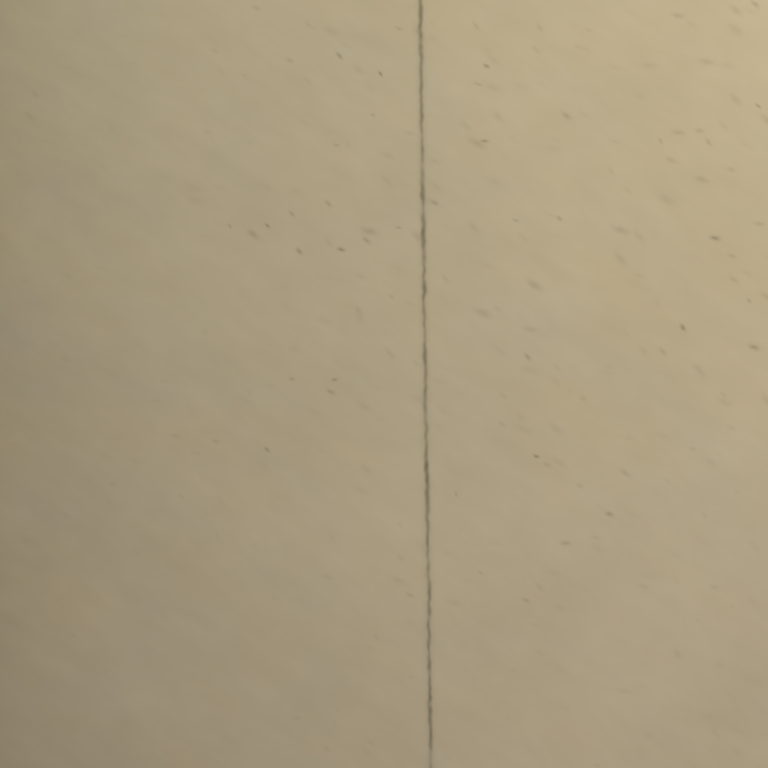
Write a WebGL 2 fragment shader that draws this texture.

```glsl
#version 300 es
precision highp float;
// A worn beige stone-look sheet with slanted faint flecks and one vertical seam.

#define SEAM_BOTTOM 0.5610
#define SEAM_LEAN -0.0140
#define SEAM_HALF_WIDTH 0.0019
#define SEAM_DARKNESS 0.165
#define GRAIN_ANGLE -0.56
#define CLOUD_AMOUNT 0.024
#define STREAK_AMOUNT 0.019
#define FLECK_DARKNESS 0.25
#define SMUDGE_DARKNESS 0.085

uniform vec2 u_resolution;
out vec4 fragColor;

vec2 hash2(vec2 p) {
    vec3 q = fract(vec3(p.xyx) * vec3(0.1031, 0.1030, 0.0973));
    q += dot(q, q.yzx + 33.33);
    return fract((q.xx + q.yz) * q.zy);
}

// Gradient noise, roughly -0.7 to 0.7.
float gradientNoise(vec2 p) {
    vec2 i = floor(p), f = fract(p);
    vec2 u = f * f * f * (f * (f * 6.0 - 15.0) + 10.0);
    vec2 o = vec2(0.0, 1.0);
    float a = dot(hash2(i) * 2.0 - 1.0, f);
    float b = dot(hash2(i + o.yx) * 2.0 - 1.0, f - o.yx);
    float c = dot(hash2(i + o.xy) * 2.0 - 1.0, f - o.xy);
    float d = dot(hash2(i + o.yy) * 2.0 - 1.0, f - o.yy);
    return mix(mix(a, b, u.x), mix(c, d, u.x), u.y);
}

float fbm(vec2 p) {
    float sum = 0.0, amplitude = 0.6;
    for (int i = 0; i < 4; i++) {
        sum += amplitude * gradientNoise(p);
        p = p * 2.03 + 17.3;
        amplitude *= 0.55;
    }
    return sum;
}

mat2 rotation(float angle) {
    float c = cos(angle), s = sin(angle);
    return mat2(c, -s, s, c);
}

// Soft elongated marks, at most one per cell, following the grain.
float flecks(vec2 p, float cells, float chance, vec2 size, float seed) {
    vec2 q = p * cells, base = floor(q);
    float mark = 0.0;
    for (int y = -1; y <= 1; y++) {
        for (int x = -1; x <= 1; x++) {
            vec2 cell = base + vec2(x, y);
            vec2 place = hash2(cell + seed), traits = hash2(cell + seed + 57.0);
            vec2 d = rotation(GRAIN_ANGLE + (traits.y - 0.5) * 0.9) * ((q - cell - place) / cells);
            d.y += 0.002 * gradientNoise(d * 130.0 + cell);
            vec2 radius = size * mix(0.6, 1.2, place.y);
            float body = exp(-dot(d / radius, d / radius));
            mark = max(mark, body * step(traits.x, chance) * mix(0.25, 1.0, place.x * place.x));
        }
    }
    return mark;
}

// Broad light falling from the upper right, with a dimmer left border.
vec3 baseColour(vec2 p) {
    vec3 low = mix(vec3(0.570, 0.523, 0.438), vec3(0.660, 0.606, 0.503), smoothstep(-0.2, 0.9, p.x));
    vec3 high = mix(vec3(0.645, 0.600, 0.493), vec3(0.768, 0.705, 0.568), p.x);
    vec3 colour = mix(low, high, p.y);
    return colour - 0.035 * exp(-p.x * 9.0);
}

void main() {
    vec2 p = gl_FragCoord.xy / u_resolution;
    float pixel = 1.0 / min(u_resolution.x, u_resolution.y);
    vec3 colour = baseColour(p);

    // Cloudy tone, slanted streaks and a warm-grey drift that fades rightward.
    vec2 grain = rotation(GRAIN_ANGLE) * p;
    float clouds = fbm(p * 5.0 + 3.0);
    float streaks = fbm(grain * vec2(15.0, 36.0));
    float drift = fbm(grain * vec2(6.0, 11.0) + 41.0);
    colour += CLOUD_AMOUNT * clouds + STREAK_AMOUNT * streaks;
    colour += vec3(0.015, 0.0, -0.020) * drift * mix(1.0, 0.5, p.x);

    // Flecks gather in a band at the right and fade to the lower left.
    float rightward = smoothstep(0.1, 0.65, p.x);
    float upward = smoothstep(0.12, 0.55, p.y);
    float strength = mix(0.3, 1.0, rightward) * mix(0.4, 1.0, upward);
    float band = rightward * exp(-pow((p.y - 0.66) / 0.14, 2.0));
    float patches = 0.45 + 0.6 * smoothstep(-0.2, 0.3, gradientNoise(p * 6.0 + 9.0)) + 0.35 * band;
    float crisp = flecks(p, 20.0, 0.30, vec2(0.0054, 0.0027), 29.0);
    float smudge = flecks(p, 27.0, 0.50, vec2(0.0095, 0.0038), 83.0);
    float shade = strength * patches * (FLECK_DARKNESS * crisp + SMUDGE_DARKNESS * smudge);
    colour *= 1.0 - min(shade, 0.35) * vec3(0.97, 1.0, 1.08);

    // Frayed seam with broken ink and a soft dirty margin.
    float wobble = 0.0018 * gradientNoise(vec2(p.y * 24.0, 4.4)) + 0.0020 * gradientNoise(vec2(p.y * 85.0, 8.4));
    float seamDistance = abs(p.x - SEAM_BOTTOM - SEAM_LEAN * p.y - wobble);
    float halfWidth = SEAM_HALF_WIDTH * (1.0 + 0.9 * gradientNoise(vec2(p.y * 60.0, 2.4)));
    float soft = max(0.0025, pixel);
    float line = 1.0 - smoothstep(halfWidth - soft, halfWidth + soft, seamDistance);
    float ink = 1.0 + 0.9 * gradientNoise(vec2(p.y * 30.0, 6.4)) + 0.8 * gradientNoise(vec2(p.y * 95.0, 3.4));
    float margin = exp(-seamDistance * seamDistance / 0.00003);
    colour *= 1.0 - (SEAM_DARKNESS * max(ink, 0.3) * line + 0.055 * margin) * vec3(1.03, 1.0, 1.04);

    fragColor = vec4(clamp(colour, 0.0, 1.0), 1.0);
}
```
